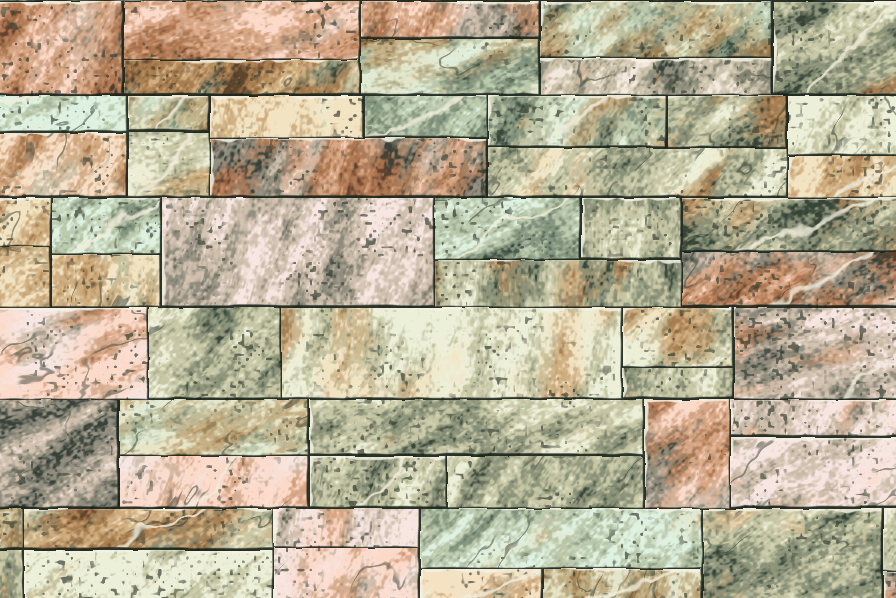
Give the GLSL for this texture, as a WebGL 1 fragment shader.

```glsl
precision highp float;
// Ledger wall of split stone: weathered slabs with streaks, grain, veins and tight joints.
uniform vec2 u_resolution;

#define BAND_H 0.170
#define BLOCK_W 0.365
#define SPLIT_SHARE 0.62
#define JOINT 0.0042
#define CHIP 0.0075
#define GRAIN_FREQ 175.0
#define GRAIN_CONTRAST 0.62
#define STREAK_CONTRAST 1.25
#define TONE_LOW 0.36
#define TONE_HIGH 0.94

float hash(vec2 p) {
  return fract(sin(dot(p, vec2(12.9898, 78.233))) * 43758.5453);
}

float noise(vec2 p) {
  vec2 i = floor(p), f = fract(p);
  f = f * f * (3.0 - 2.0 * f);
  return mix(mix(hash(i), hash(i + vec2(1.0, 0.0)), f.x),
             mix(hash(i + vec2(0.0, 1.0)), hash(i + 1.0), f.x), f.y);
}

float fbm(vec2 p) {
  float sum = 0.0, amp = 0.52;
  for (int i = 0; i < 4; i++) {
    sum += amp * noise(p);
    p = mat2(1.6, 1.2, -1.2, 1.6) * p + 7.3;
    amp *= 0.52;
  }
  return sum;
}

float edgeAt(float k, float row, float jitter) {
  return k + jitter * (hash(vec2(k, row) + 3.7) - 0.5);
}

// Jittered interval around u: lower edge, upper edge, index.
vec3 span(float u, float row, float jitter) {
  float k = floor(u);
  if (u < edgeAt(k, row, jitter)) k -= 1.0;
  else if (u >= edgeAt(k + 1.0, row, jitter)) k += 1.0;
  return vec3(edgeAt(k, row, jitter), edgeAt(k + 1.0, row, jitter), k);
}

// Slab at p as lower and upper corner; id receives its seed.
vec4 slabAt(vec2 p, out vec2 id) {
  vec3 band = span(p.y / BAND_H + 0.1, 91.0, 0.12);
  float shift = hash(vec2(band.z, 17.0));
  vec3 col = span(p.x / BLOCK_W + shift, band.z, 0.7);
  vec2 lo = vec2((col.x - shift) * BLOCK_W, (band.x - 0.1) * BAND_H);
  vec2 hi = vec2((col.y - shift) * BLOCK_W, (band.y - 0.1) * BAND_H);
  id = vec2(col.z, band.z) * 4.0 + 11.0;
  if (hash(id) < SPLIT_SHARE) {
    float cut = mix(lo.y, hi.y, mix(0.32, 0.68, hash(id + 0.3)));
    if (p.y < cut) hi.y = cut; else { lo.y = cut; id.y += 1.0; }
    if (hash(id + 0.6) > 0.72 && hi.x - lo.x > 0.3) {
      float mid = mix(lo.x, hi.x, mix(0.35, 0.65, hash(id + 0.9)));
      if (p.x < mid) hi.x = mid; else { lo.x = mid; id.x += 1.0; }
    }
  }
  return vec4(lo, hi);
}

vec3 ramp(float t, vec3 dark, vec3 mid, vec3 light, vec3 pale) {
  vec3 c = mix(dark, mid, smoothstep(0.0, 0.34, t));
  c = mix(c, light, smoothstep(0.34, 0.64, t));
  return mix(c, pale, smoothstep(0.64, 0.95, t));
}

vec3 stone(vec2 p, vec4 slab, vec2 id) {
  float angle = mix(0.25, 1.5, hash(id + 1.3));
  vec2 along = vec2(cos(angle), sin(angle));
  vec2 q = vec2(dot(p, along), dot(p, vec2(-along.y, along.x)));
  vec2 seed = 40.0 * vec2(hash(id + 2.1), hash(id + 2.7));
  q += 0.03 * (fbm(p * 9.0 + seed) - 0.5);
  float streak = fbm(q * vec2(9.0, 30.0) + seed) - 0.5;
  float stain = fbm(q * vec2(7.0, 17.0) + seed.yx + 5.0);
  float grain = 0.6 * noise(p * GRAIN_FREQ) + 0.4 * noise(q * vec2(120.0, 310.0)) - 0.5;

  // Tone and warmth vary by slab, then by streak and stain.
  float tone = mix(TONE_LOW, TONE_HIGH, hash(id + 3.3));
  tone += STREAK_CONTRAST * streak + GRAIN_CONTRAST * grain;
  float warmth = stain + 0.75 * (hash(id + 4.1) - 0.55) + 0.25 * grain;
  float warm = smoothstep(0.42, 0.72, warmth);
  vec3 cool = ramp(tone, vec3(0.21, 0.27, 0.22), vec3(0.55, 0.58, 0.48),
                   vec3(0.78, 0.78, 0.65), vec3(0.93, 0.94, 0.85));
  vec3 rust = ramp(tone, vec3(0.38, 0.27, 0.17), vec3(0.66, 0.49, 0.31),
                   vec3(0.81, 0.68, 0.50), vec3(0.95, 0.89, 0.76));
  vec3 c = mix(cool, rust, warm);
  float hue = hash(id + 5.2);
  c *= mix(vec3(1.0), vec3(1.04, 0.96, 1.04), smoothstep(0.68, 0.75, hue));
  c *= mix(vec3(0.94, 1.01, 1.04), vec3(1.0), smoothstep(0.15, 0.25, hue));

  // Dark pits gather in patches; thin cracks follow the grain.
  float pits = smoothstep(0.72, 0.88, noise(p * 150.0 + 31.0)) * smoothstep(0.38, 0.65, fbm(p * 13.0 + seed));
  float crack = 1.0 - smoothstep(0.004, 0.016, abs(fbm(q * vec2(6.0, 14.0) + seed + 9.0) - 0.5));
  crack *= step(0.55, hash(id + 6.4)) * smoothstep(0.4, 0.6, noise(p * 16.0));
  c = mix(c, vec3(0.22, 0.25, 0.20), max(0.7 * pits, 0.5 * crack));

  // A ragged quartz vein crosses some slabs.
  vec2 normal = normalize(vec2(-0.45, 0.3 + hash(id + 7.5)));
  float vein = abs(dot(p - 0.5 * (slab.xy + slab.zw), normal) + 0.06 * (fbm(p * 14.0 + seed) - 0.5));
  vein = 1.0 - smoothstep(0.001, 0.007 * noise(p * 45.0) + 0.002, vein);
  return mix(c, vec3(0.95, 0.93, 0.86), 0.8 * vein * step(0.72, hash(id + 8.2)));
}

void main() {
  vec2 p = gl_FragCoord.xy / u_resolution.y;
  float soft = 1.0 / u_resolution.y;
  vec2 wobbled = p + 0.003 * (vec2(noise(p * 40.0), noise(p * 40.0 + 19.0)) - 0.5);
  vec2 id;
  vec4 slab = slabAt(wobbled, id);
  vec3 color = stone(p, slab, id);
  vec2 fromLow = wobbled - slab.xy, toHigh = slab.zw - wobbled;

  // Pale chipped rims on the upper and left edges.
  float ragged = CHIP * noise(p * 60.0 + 4.0) * smoothstep(0.25, 0.6, noise(p * 11.0 + id));
  vec2 rim = 1.0 - smoothstep(vec2(ragged - soft), vec2(ragged + soft), vec2(fromLow.x, toHigh.y));
  rim *= step(vec2(0.5, 0.4), vec2(hash(id + 9.1), hash(id + 9.6)));
  color = mix(color, vec3(0.96, 0.95, 0.89), 0.85 * max(rim.x, rim.y));

  // Shadowed joints on the lower and right edges.
  vec2 width = JOINT * (0.45 + 0.75 * vec2(hash(id + 10.3), hash(id + 10.8)));
  vec2 gap = 1.0 - smoothstep(width - soft, width + soft, vec2(toHigh.x, fromLow.y));
  color = mix(color, vec3(0.09, 0.13, 0.10), 0.9 * max(gap.x, gap.y));
  gl_FragColor = vec4(color, 1.0);
}
```
